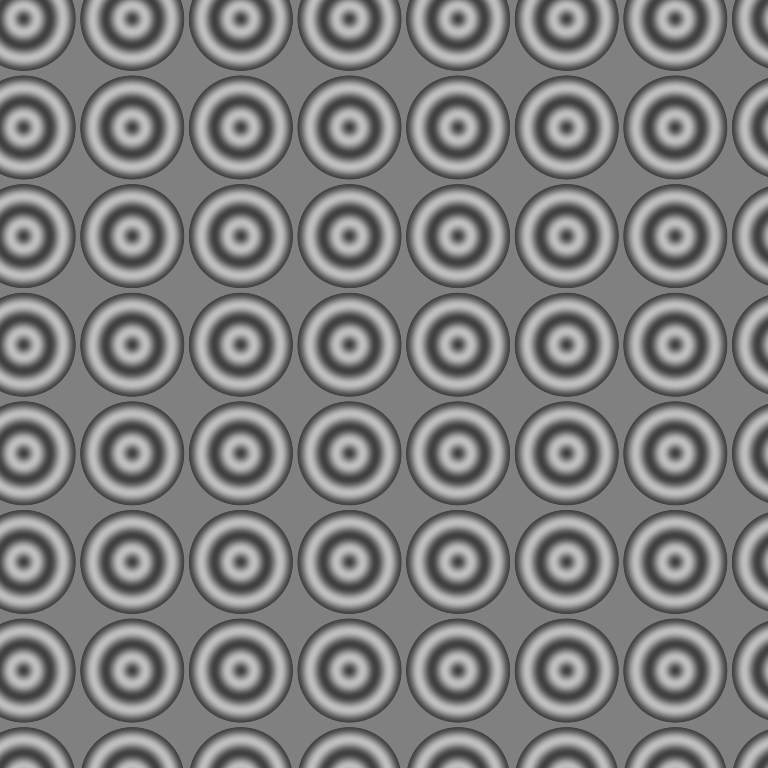
This pattern is drawn by a Shadertoy shader. Its source:

```glsl
// Concentric sine rings, dark at the centre; r is in cell widths
float ringShade(float r) {
    return 0.5 - 0.25 * cos(6.2832 * r / 0.243);
}

void mainImage(out vec4 fragColor, in vec2 fragCoord) {
    vec2 uv = fragCoord / iResolution.y;

    // Square grid, a little over seven cells across and down
    float cellsAcross = 5.0 * sqrt(2.0);
    vec2 cell = fract((uv - vec2(0.0308, 0.1269)) * cellsAcross + 0.5) - 0.5;
    float r = length(cell);

    // Ringed disc over flat grey, with a one-pixel soft rim
    float halfPixel = 0.5 * cellsAcross / iResolution.y;
    float disc = 1.0 - smoothstep(-halfPixel, halfPixel, r - 0.479);
    float shade = mix(0.502, ringShade(r), disc);

    fragColor = vec4(vec3(shade), 1.0);
}
```
